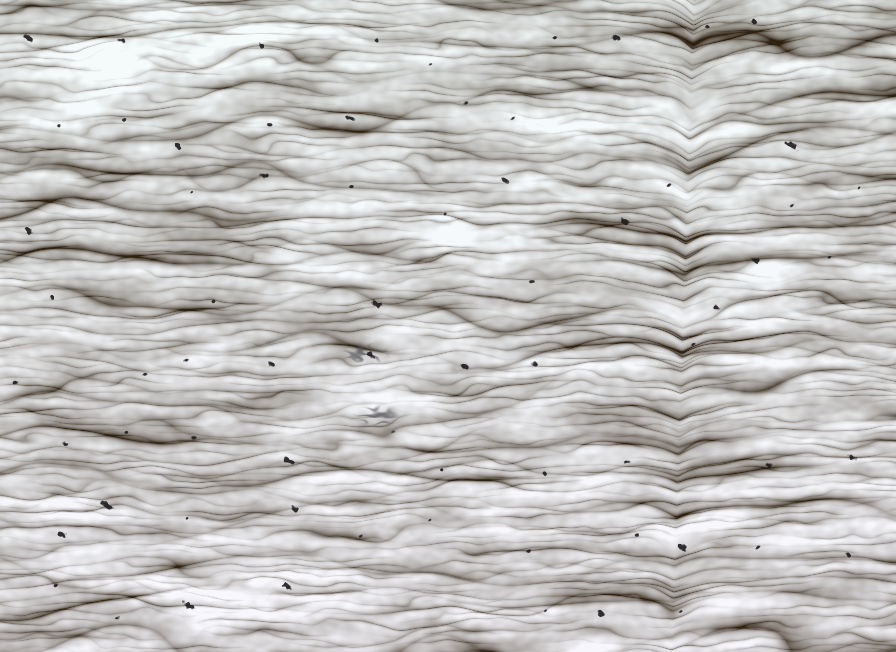
A Shadertoy shader for this texture:

```glsl
#define FOLD_ROWS 15.0
#define FOLD_DEPTH 0.92
#define FOLD_WARP 1.5
#define SEAM_X 1.03
#define SEAM_WIDTH 0.03
#define SPECK_CELL 0.125
#define SPECK_SIZE 0.0042
#define CREASE_BROWN vec3(0.28, 0.235, 0.18)
#define WHITE_TOP vec3(0.92, 0.94, 0.94)
#define WHITE_BOTTOM vec3(0.93, 0.925, 0.945)
#define SPECK_COLOR vec3(0.11, 0.10, 0.11)

vec2 hash2(vec2 p) {
    vec3 q = fract(p.xyx * vec3(0.1031, 0.1030, 0.0973));
    q += dot(q, q.yzx + 33.33);
    return fract((q.xx + q.yz) * q.zy);
}

float corner(vec2 cell, vec2 offset) {
    return dot(2.0 * hash2(cell) - 1.0, offset);
}

float gradientNoise(vec2 p) {
    vec2 i = floor(p), f = fract(p), e = vec2(0.0, 1.0);
    vec2 u = f * f * f * (f * (6.0 * f - 15.0) + 10.0);
    return mix(mix(corner(i, f), corner(i + e.yx, f - e.yx), u.x),
               mix(corner(i + e, f - e), corner(i + e.yy, f - e.yy), u.x), u.y);
}

// Each crease fades in and out along its own length
float creaseStrength(float x, float rows, float id) {
    return smoothstep(-0.3, 0.36, gradientNoise(vec2(x * (1.5 + 0.1 * rows), id * 7.31 + rows)));
}

// Warped rows: soft shadow above each crease, crisp edge below it
float foldShadow(vec2 p, float rows) {
    float phase = rows * p.y + 40.0;
    phase += FOLD_WARP * gradientNoise(vec2(1.2 + 0.14 * rows, 0.42 * rows) * p + rows);
    phase += 0.45 * gradientNoise(vec2(3.0 + 0.35 * rows, 0.7 * rows) * p + 2.0 * rows);
    float id = floor(phase), f = phase - id;
    float edge = max(0.06, rows / iResolution.y);
    float above = 0.45 * exp(-f / edge) + 0.55 * exp(-f / 0.28);
    float below = exp((f - 1.0) / edge);
    return above * creaseStrength(p.x, rows, id)
         + below * creaseStrength(p.x, rows, id + 1.0);
}

// Ragged dark grains, one candidate per cell
float specks(vec2 p) {
    vec2 cell = floor(p / SPECK_CELL);
    vec2 place = hash2(cell + 17.0), look = hash2(cell + 71.0);
    vec2 q = p - (cell + 0.15 + 0.7 * place) * SPECK_CELL;
    q.y += q.x * (look.y - 0.5);
    q.x *= mix(0.45, 1.0, look.x);
    float radius = SPECK_SIZE * mix(0.4, 1.1, look.y * look.y);
    float d = length(q) - radius * (1.0 + 1.2 * gradientNoise(p * 170.0));
    float blur = 0.8 / iResolution.y;
    return (1.0 - smoothstep(-blur, blur, d)) * step(0.2, fract(look.x * 7.0 + place.y));
}

// Small curled grey knots
float knots(vec2 p) {
    float mask = 0.0;
    for (int i = 0; i < 2; i++) {
        vec2 q = (p - vec2(0.56 + 0.02 * float(i), 0.457 - 0.095 * float(i))) / vec2(0.03, 0.014);
        mask += exp(-dot(q, q) * dot(q, q));
    }
    float curl = abs(gradientNoise(p * vec2(38.0, 80.0) + 5.0));
    return mask * (1.0 - smoothstep(0.02, 0.16, curl));
}

void mainImage(out vec4 fragColor, in vec2 fragCoord) {
    vec2 p = fragCoord / iResolution.y;

    // Vertical seam pulls every fold down into a V
    float seam = p.x - SEAM_X - 0.035 * p.y;
    float pull = exp(-sqrt(seam * seam + 0.00001) / SEAM_WIDTH);
    vec2 q = p;
    q.y += (0.014 + 0.014 * p.y) * pull;
    q.y += 0.035 * gradientNoise(vec2(1.1, 3.5) * q + 9.0);

    // Folds from broad to fine
    float shadow = 0.0, rows = FOLD_ROWS, depth = FOLD_DEPTH;
    for (int i = 0; i < 3; i++) {
        shadow += depth * foldShadow(q, rows);
        rows *= 2.1;
        depth *= 0.76;
    }

    // Streaked stains and fine mottling
    float stain = 0.24 * gradientNoise(q * vec2(2.0, 7.0) + 3.0)
                + 0.34 * gradientNoise(q * vec2(5.0, 24.0) + 21.0)
                + 0.22 * gradientNoise(q * vec2(14.0, 55.0) + 47.0)
                + 0.13 * gradientNoise(q * vec2(55.0, 95.0));
    float tone = 0.99 + stain - shadow * (1.0 + 0.4 * pull);
    tone = clamp(tone, -0.15, 1.06);

    vec3 white = mix(WHITE_BOTTOM, WHITE_TOP, p.y);
    vec3 color = mix(CREASE_BROWN, white, tone);
    color = mix(color, vec3(0.33, 0.33, 0.35), 0.75 * knots(p));
    color = mix(color, SPECK_COLOR, 0.9 * specks(p));
    fragColor = vec4(color, 1.0);
}
```
